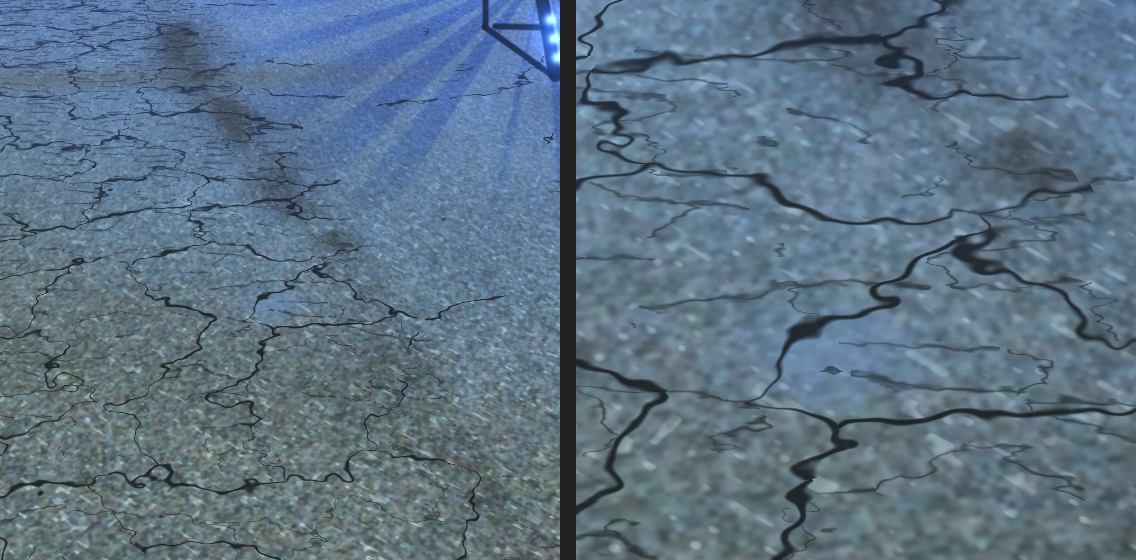
Left: the whole. Right: its middle third, enlarged.
Give the GLSL for this texture, as a Shadertoy shader.

```glsl
// Cracked asphalt seen at a slant, lit blue from a metal stand at the upper right.

const vec3 NEAR_GRAY  = vec3(0.385, 0.445, 0.450);
const vec3 MID_BLUE   = vec3(0.385, 0.500, 0.610);
const vec3 FAR_BLUE   = vec3(0.385, 0.515, 0.735);
const vec3 STAIN      = vec3(0.23, 0.25, 0.27);
const vec3 DUST       = vec3(0.37, 0.42, 0.47);
const vec3 CRACK_NEAR = vec3(0.09, 0.11, 0.12);
const vec3 CRACK_FAR  = vec3(0.14, 0.20, 0.32);
const vec3 PUDDLE     = vec3(0.41, 0.54, 0.69);
const vec3 METAL      = vec3(0.10, 0.17, 0.30);
const vec3 LAMP       = vec3(0.70, 0.90, 1.00);

const float HORIZON     = 1.6;    // height of the vanishing line
const float CRACK_FREQ  = 5.4;    // slabs per ground unit
const float SLAB_DEPTH  = 2.4;    // ground stretch along the view
const float CRACK_WIDTH = 0.0027; // half width at the near edge
const float GRAIN_FREQ  = 135.0;
const float GRAIN_NEAR  = 0.40;   // grain contrast
const float GRAIN_FAR   = 0.15;
const vec2  LIGHT_POS   = vec2(0.97, 1.06);
const mat2  TURN        = mat2(0.80, 0.60, -0.60, 0.80);

// Stand: bars as start and end points
const vec4 BARS[4] = vec4[4](
    vec4(0.867, 1.02, 0.867, 0.952), vec4(0.865, 0.952, 0.985, 0.866),
    vec4(0.885, 0.953, 0.970, 0.951), vec4(0.965, 1.02, 0.991, 0.866));

float hash(vec2 p) {
    return fract(sin(dot(p, vec2(127.1, 311.7))) * 43758.5453);
}

float noise(vec2 p) {
    vec2 i = floor(p), f = fract(p);
    f = f * f * (3.0 - 2.0 * f);
    return mix(mix(hash(i), hash(i + vec2(1, 0)), f.x),
               mix(hash(i + vec2(0, 1)), hash(i + vec2(1, 1)), f.x), f.y);
}

float fbm(vec2 p) {
    float sum = 0.0, amp = 0.53;
    for (int i = 0; i < 4; i++) {
        sum += amp * noise(p);
        p = TURN * p * 2.1 + 7.3;
        amp *= 0.5;
    }
    return sum;
}

float segment(vec2 p, vec2 a, vec2 b) {
    vec2 ab = b - a;
    return length(p - a - ab * clamp(dot(p - a, ab) / dot(ab, ab), 0.0, 1.0));
}

vec2 cellPoint(vec2 id) {
    return 0.1 + 0.8 * vec2(hash(id), hash(id + 57.3));
}

// Nearest cell border: distance, normal, random value of the border
vec4 cellEdge(vec2 p) {
    vec2 cell = floor(p), f = p - cell, nearest = vec2(0), home = cell;
    float best = 9.0;
    for (int j = -1; j <= 1; j++)
    for (int i = -1; i <= 1; i++) {
        vec2 o = vec2(i, j), r = o + cellPoint(cell + o) - f;
        if (dot(r, r) < best) { best = dot(r, r); nearest = r; home = cell + o; }
    }
    vec4 edge = vec4(9, 1, 0, 0);
    for (int j = -2; j <= 2; j++)
    for (int i = -2; i <= 2; i++) {
        vec2 id = cell + vec2(i, j), r = id - cell + cellPoint(id) - f;
        vec2 gap = r - nearest;
        if (dot(gap, gap) < 1e-4) continue;
        vec2 n = normalize(gap);
        float d = dot(0.5 * (r + nearest), n);
        if (d < edge.x) edge = vec4(d, n, hash(id + home + 0.5));
    }
    return edge;
}

// Crack cover, with ground distances turned back into canvas distances
float cracks(vec2 uv, float freq, float keep, float width, float px) {
    float d = 1.0 / (HORIZON - uv.y);
    vec2 g = freq * vec2((uv.x - 0.5) * d, SLAB_DEPTH * d);
    vec2 bend = vec2(fbm(g * 1.7 + 3.0), fbm(g * 1.7 + 41.0)) - 0.5;
    vec2 jag = vec2(noise(g * 11.0), noise(g * 11.0 + 19.0)) - 0.5;
    vec4 e = cellEdge(g + 0.75 * bend + 0.10 * jag);
    vec2 slope = freq * d * vec2(e.y, d * (e.y * (uv.x - 0.5) + SLAB_DEPTH * e.z));
    float dist = e.x / length(slope);
    float w = width * mix(1.0, 0.55, uv.y) * (0.25 + 1.4 * noise(g * 4.0 + 9.0));
    float soft = max(px, 0.0017);
    return (1.0 - smoothstep(w - soft, w + soft, dist)) * step(e.w, keep);
}

void mainImage(out vec4 fragColor, in vec2 fragCoord) {
    vec2 uv = fragCoord / iResolution.xy;
    float px = 1.0 / iResolution.y;
    float d = 1.0 / (HORIZON - uv.y);

    // Light falling off toward the viewer
    float lit = uv.y + 0.22 * (uv.x - 0.45) + 0.12 * (fbm(uv * 5.0) - 0.5);
    vec3 col = mix(NEAR_GRAY, MID_BLUE, smoothstep(0.25, 0.72, lit));
    col = mix(col, FAR_BLUE, smoothstep(0.62, 1.05, lit));
    col *= 0.90 + 0.20 * fbm(uv * vec2(6.0, 11.0) + 5.0);

    // Shadow rays fanning out below the stand
    vec2 ray = uv - LIGHT_POS;
    float fan = noise(vec2(atan(ray.y, ray.x) * 13.0, 2.0));
    float reach = smoothstep(0.75, 0.25, length(ray)) * smoothstep(0.45, 0.8, uv.y);
    col = mix(col, col * vec3(0.76, 0.83, 0.98), reach * smoothstep(0.5, 0.85, fan));

    // Dust strip, diagonal stain and pale puddle
    float strip = exp(-pow((uv.y - 0.855 - 0.02 * uv.x) / 0.022, 2.0));
    col = mix(col, DUST, 0.6 * strip * smoothstep(0.95, 0.4, uv.x));
    float side = uv.x - 0.27 - 0.68 * (1.0 - uv.y) + 0.10 * (fbm(uv * 7.0) - 0.5);
    float blot = smoothstep(0.38, 0.70, fbm(uv * vec2(10.0, 14.0) + 21.0));
    col = mix(col, STAIN, 0.72 * exp(-pow(side / 0.055, 2.0)) * (0.2 + 0.8 * blot));
    vec2 pool = (uv - vec2(0.49, 0.455)) / vec2(0.065, 0.032);
    float wet = smoothstep(1.3, 0.4, length(pool) + 0.9 * (fbm(uv * 25.0) - 0.5));
    col = mix(col, PUDDLE, 0.7 * wet);

    // Stone grain and light flecks
    vec2 q = GRAIN_FREQ * vec2((uv.x - 0.5) * d, -1.3 * log(HORIZON - uv.y));
    float coarse = noise(TURN * q), fine = noise(TURN * TURN * q * 1.7 + 31.0);
    float contrast = mix(GRAIN_NEAR, GRAIN_FAR, smoothstep(0.1, 0.9, uv.y)) * (1.0 - 0.6 * wet);
    col *= 1.0 + contrast * (0.9 * (coarse - 0.5) + 1.1 * (fine - 0.5));
    float fleck = smoothstep(0.74, 0.95, noise(TURN * q * vec2(0.75, 1.2) + 77.0));
    col += contrast * 0.5 * fleck * vec3(0.92, 1.0, 0.98);
    col += contrast * 0.16 * (vec3(noise(q * 0.6 + 11.0), 0.5, noise(q * 0.6 + 53.0)) - 0.5);

    // Cracks, dense left of the stain and rare to its right
    float dense = smoothstep(0.12, 0.0, side);
    float broad = cracks(uv, CRACK_FREQ, mix(0.10, 0.80, dense), CRACK_WIDTH, px);
    float thin = cracks(uv + 0.37, CRACK_FREQ * 1.6, 0.38 * dense, CRACK_WIDTH * 0.6, px);
    vec3 crackColor = mix(CRACK_NEAR, CRACK_FAR, smoothstep(0.4, 1.0, uv.y));
    col = mix(col, crackColor, max(0.88 * broad, 0.6 * thin));

    // Stand with glowing lamps on its post
    for (int i = 0; i < 4; i++) {
        float w = i == 3 ? 0.011 : 0.0045;
        float bar = segment(uv, BARS[i].xy, BARS[i].zw) - w;
        col = mix(col, METAL, 0.9 * (1.0 - smoothstep(-0.0015, 0.0015 + px, bar)));
    }
    for (int i = 0; i < 3; i++) {
        vec2 lamp = uv - vec2(0.983 + 0.006 * float(i), 0.965 - 0.034 * float(i));
        col += LAMP * 0.9 * exp(-dot(lamp, lamp) / 0.00009);
        col += vec3(0.05, 0.12, 0.30) * exp(-dot(lamp, lamp) / 0.0012);
    }
    fragColor = vec4(clamp(col, 0.0, 1.0), 1.0);
}
```
